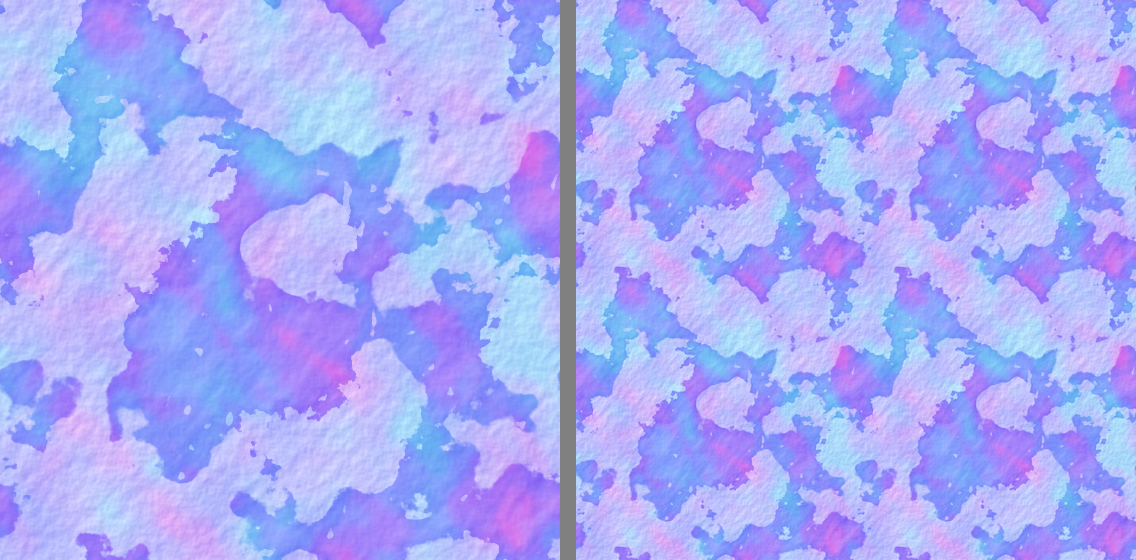
Left: one tile. Right: repeated 2 by 2.
Reproduce this texture procedurally as a Shadertoy shader.

```glsl
// Pastel paint: diagonal washes of cyan, blue, violet and magenta lie under
// pale, ragged flakes of the same hues, with a faint embossed grain on top.
// All layers are wrapped gradient noise on whole repeats, so the tile is seamless.

vec2 gradient(vec2 cell, vec2 repeats, float seed) {
    cell = floor(mod(cell + 0.5, repeats)) + seed * 13.0;
    float angle = 6.2832 * fract(sin(dot(cell, vec2(127.1, 311.7))) * 43758.547);
    return vec2(cos(angle), sin(angle));
}

// Gradient noise that wraps on the unit square
float noise(vec2 p, vec2 repeats, float seed) {
    p *= repeats;
    vec2 i = floor(p), f = p - i;
    vec2 u = f * f * f * (f * (f * 6.0 - 15.0) + 10.0);
    vec2 e = vec2(0.0, 1.0);
    float a = dot(gradient(i, repeats, seed), f);
    float b = dot(gradient(i + e.yx, repeats, seed), f - e.yx);
    float c = dot(gradient(i + e.xy, repeats, seed), f - e.xy);
    float d = dot(gradient(i + e.yy, repeats, seed), f - e.yy);
    return mix(mix(a, b, u.x), mix(c, d, u.x), u.y);
}

float fbm(vec2 p, vec2 repeats, int octaves, float seed) {
    float sum = 0.0, amplitude = 1.0;
    for (int i = 0; i < octaves; i++) {
        sum += amplitude * noise(p, repeats, seed + float(i));
        repeats *= 2.0;
        amplitude *= 0.5;
    }
    return sum;
}

// Whole-number shears slant the noise and still wrap
vec2 slantDown(vec2 p) { return vec2(p.x + p.y, p.x); }
vec2 slantUp(vec2 p) { return vec2(p.x - p.y, p.x); }

vec3 deepPaint(float hue) {
    vec3 c = mix(vec3(0.47, 0.76, 0.96), vec3(0.54, 0.62, 0.99), smoothstep(-0.5, -0.08, hue));
    c = mix(c, vec3(0.64, 0.52, 0.98), smoothstep(-0.08, 0.22, hue));
    return mix(c, vec3(0.85, 0.47, 0.93), smoothstep(0.22, 0.65, hue));
}

vec3 palePaint(float hue) {
    vec3 c = mix(vec3(0.69, 0.87, 0.98), vec3(0.77, 0.77, 0.99), smoothstep(-0.4, 0.05, hue));
    return mix(c, vec3(0.87, 0.70, 0.97), smoothstep(0.05, 0.5, hue));
}

// Fine bumps whose slope gives the emboss
float grain(vec2 p) {
    return fbm(p, vec2(44.0), 3, 31.0) + 0.7 * noise(slantUp(p), vec2(34.0, 15.0), 37.0);
}

void mainImage(out vec4 fragColor, in vec2 fragCoord) {
    vec2 p = fragCoord / iResolution.xy;
    vec2 warp = 0.035 * vec2(fbm(p, vec2(5.0), 3, 1.0), fbm(p, vec2(5.0), 3, 5.0));

    // Hue clouds drawn out along the falling diagonal
    float hue = 0.8 * fbm(slantDown(p + warp), vec2(4.0, 3.0), 3, 9.0)
              + 0.45 * fbm(p - warp, vec2(6.0), 3, 14.0);
    float wisps = fbm(slantUp(p + warp), vec2(13.0, 6.0), 3, 18.0);

    // Flake height: rounded lobes, with grit that breaks some edges more than others
    float roughness = smoothstep(-0.3, 0.4, noise(p, vec2(5.0), 22.0));
    float grit = fbm(p, vec2(34.0), 4, 24.0);
    float height = fbm(p + warp, vec2(4.0), 3, 41.0)
                 + 0.12 * noise(p + warp, vec2(19.0), 45.0)
                 + grit * mix(0.06, 0.30, roughness) + 0.035;
    float flakes = smoothstep(-0.025, 0.03, height);

    // Loose chips scattered between the flakes
    float cluster = noise(p, vec2(7.0), 50.0);
    float chip = noise(p + 0.4 * warp, vec2(38.0, 31.0), 52.0) + 0.22 * grit + 0.35 * cluster;
    flakes = max(flakes, 0.85 * smoothstep(0.46, 0.53, chip));

    // Deep wash, darker just outside the flakes
    vec3 deep = deepPaint(hue + 0.12 * wisps);
    deep += vec3(0.07, 0.07, 0.01) * wisps;
    deep -= vec3(0.05, 0.06, 0.01) * smoothstep(-0.3, -0.02, height);

    // Pale coat, thin in places so the wash shows through
    float paleHue = 0.65 * hue + 0.5 * fbm(p + warp, vec2(7.0), 2, 56.0);
    vec3 pale = palePaint(paleHue) + vec3(0.03, 0.03, 0.0) * wisps;
    float coat = 0.9 + 0.3 * noise(p, vec2(9.0), 60.0);
    vec3 color = mix(deep, pale, flakes * clamp(coat, 0.6, 1.0));

    // Emboss lit from the upper left
    float slope = grain(p + vec2(0.0015, -0.0015)) - grain(p - vec2(0.0015, -0.0015));
    color += vec3(0.12, 0.12, 0.04) * slope * mix(0.6, 1.1, flakes);

    fragColor = vec4(clamp(color, 0.0, 1.0), 1.0);
}
```
